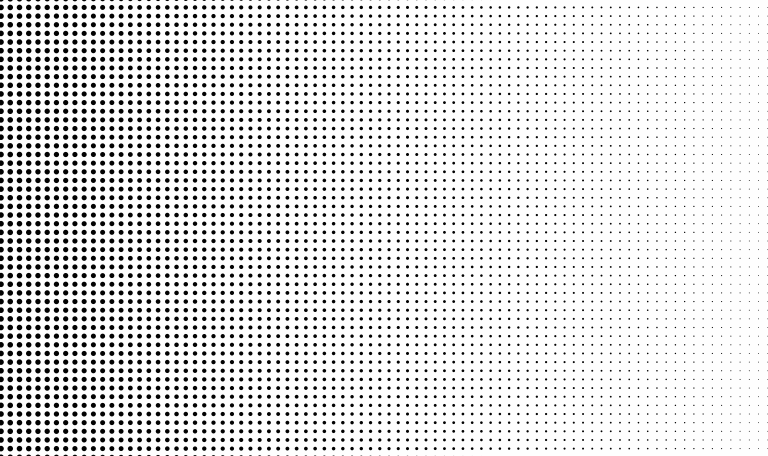
A Shadertoy shader for this pattern:

```glsl
// Halftone grid of black dots that shrink evenly from left to right on white.

// Lengths are fractions of the canvas height.
#define PITCH        vec2(0.02026, 0.01897)
#define FIRST_DOT    vec2(0.0022, 0.0162)
#define RADIUS_LEFT  0.00614
#define RADIUS_RIGHT 0.00088
#define PAPER        vec3(0.996)
#define INK          vec3(0.005)
#define SAMPLES      4

// Signed distance to the dot of the nearest grid cell.
float dotDistance(vec2 p, float aspect) {
    vec2 center = FIRST_DOT + PITCH * round((p - FIRST_DOT) / PITCH);
    float radius = mix(RADIUS_LEFT, RADIUS_RIGHT, clamp(center.x / aspect, 0.0, 1.0));
    return length(p - center) - radius;
}

void mainImage(out vec4 fragColor, in vec2 fragCoord) {
    float aspect = iResolution.x / iResolution.y;
    float samplesPerUnit = iResolution.y * float(SAMPLES);

    // Average ink over subpixels, so that the tiniest dots keep their true weight.
    float coverage = 0.0;
    for (int j = 0; j < SAMPLES; j++) {
        for (int i = 0; i < SAMPLES; i++) {
            vec2 offset = (vec2(i, j) + 0.5) / float(SAMPLES) - 0.5;
            vec2 p = (fragCoord + offset) / iResolution.y;
            coverage += clamp(0.5 - dotDistance(p, aspect) * samplesPerUnit, 0.0, 1.0);
        }
    }
    coverage /= float(SAMPLES * SAMPLES);

    fragColor = vec4(mix(PAPER, INK, coverage), 1.0);
}
```
